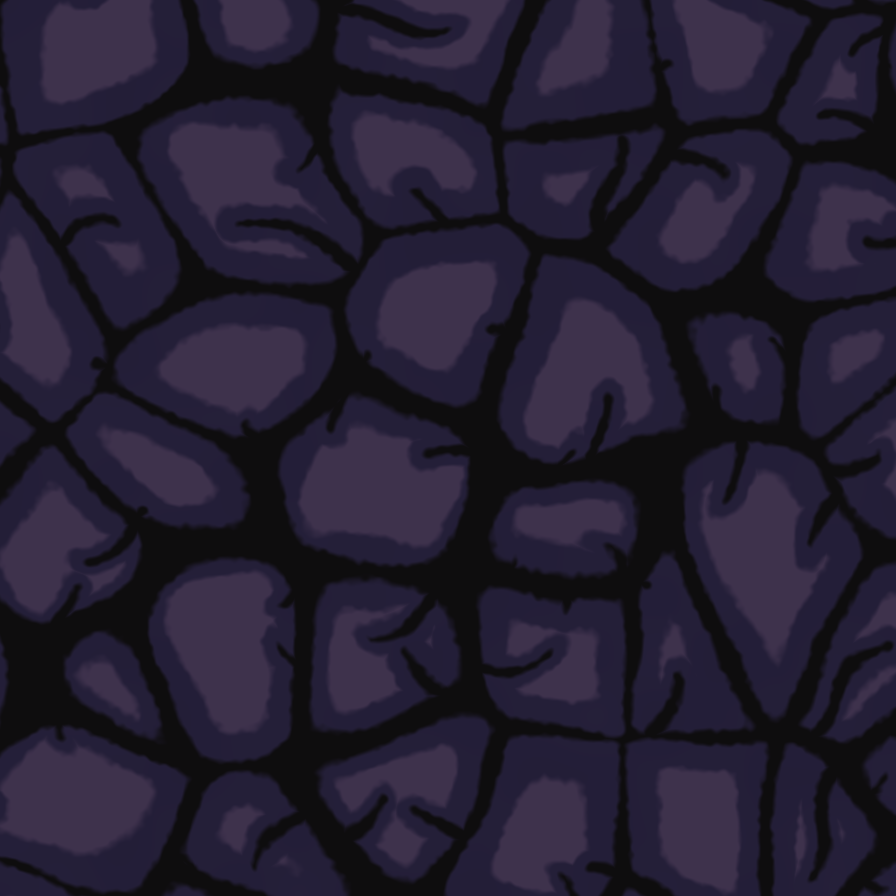
Reproduce this texture procedurally as a Shadertoy shader.

```glsl
vec3 hash3(vec2 p) {
    vec3 q = fract(p.xyx * vec3(0.1031, 0.1030, 0.0973) + 0.137);
    q += dot(q, q.yxz + 33.33);
    return fract((q.xxy + q.yzz) * q.zyx);
}

float noise(vec2 p) {
    vec2 i = floor(p), f = fract(p);
    f = f * f * (3.0 - 2.0 * f);
    float low = mix(hash3(i).x, hash3(i + vec2(1, 0)).x, f.x);
    float high = mix(hash3(i + vec2(0, 1)).x, hash3(i + vec2(1, 1)).x, f.x);
    return mix(low, high, f.y);
}

// Jittered stone centre (xy) and its size weight (z)
vec3 stone(vec2 cell) {
    vec3 h = hash3(cell + 40.0);
    return vec3(cell + 0.5 + 0.88 * (h.xy - 0.5), 0.25 * h.z);
}

float power(vec2 p, vec3 s) {
    vec2 q = p - s.xy;
    return dot(q, q) - s.z;
}

// Curved split that runs from the rim of a stone towards its centre
float splitDistance(vec2 q, vec3 h) {
    float angle = 6.2832 * h.x;
    vec2 dir = vec2(cos(angle), sin(angle));
    float along = dot(q, dir);
    float across = dot(q, vec2(-dir.y, dir.x));
    across += 0.35 * (h.y - 0.5) + 0.07 * sin(7.0 * along + 20.0 * h.y);
    float tip = 0.02 + 0.55 * h.z;
    float taper = 0.018 * smoothstep(0.0, 0.3, along - tip);
    return length(vec2(min(along - tip, 0.0), across)) - taper;
}

void mainImage(out vec4 fragColor, in vec2 fragCoord) {
    vec2 uv = fragCoord / iResolution.y;
    vec2 p = uv * 5.7 + 3.0;
    p += 0.16 * (vec2(noise(p * 1.7), noise(p * 1.7 + 31.0)) - 0.5);

    // Stone that owns this point
    vec2 home = floor(p), owner = home;
    float nearest = 1e5;
    for (int y = -2; y <= 2; y++)
    for (int x = -2; x <= 2; x++) {
        vec2 cell = home + vec2(x, y);
        float d = power(p, stone(cell));
        if (d < nearest) { nearest = d; owner = cell; }
    }

    // Rounded distances to the borders; joints widen in places
    vec3 centre = stone(owner);
    float joint = mix(0.02, 0.12, smoothstep(0.35, 0.8, noise(p * 0.9 + 7.0)));
    float crackSum = 0.0, rimSum = 0.0;
    for (int y = -2; y <= 2; y++)
    for (int x = -2; x <= 2; x++) {
        if (x == 0 && y == 0) continue;
        vec3 other = stone(owner + vec2(x, y));
        float d = (power(p, other) - nearest) / (2.0 * distance(other.xy, centre.xy));
        crackSum += exp(-d / joint);
        rimSum += exp(-d / 0.05);
    }
    float border = -joint * log(crackSum);
    float rim = -0.05 * log(rimSum);

    // Two splits per stone
    float split = 1e5;
    for (int i = 0; i < 2; i++) {
        vec3 h = hash3(owner + 90.0 + 57.0 * float(i));
        split = min(split, splitDistance(p - centre.xy, h));
    }

    // Chalky outlines
    float grain = noise(uv * 130.0) - 0.5;
    float wobble = noise(uv * 38.0) - 0.5;
    float lump = noise(uv * 15.0 + 5.0) - 0.5;

    float width = mix(0.022, 0.06, smoothstep(0.2, 0.8, noise(p * 1.3 + 50.0)));
    float crack = min(border - width, split - 0.026) + 0.022 * grain + 0.02 * wobble;
    float inset = 0.19 + 0.06 * hash3(owner + 11.0).x;
    float patchEdge = min(rim - inset, split - 0.13);
    patchEdge += 0.09 * lump + 0.035 * wobble + 0.025 * grain;

    // Flat paint layers with soft brush edges
    vec3 color = vec3(0.14, 0.12, 0.22) + 0.008 * lump;
    color = mix(color, vec3(0.245, 0.195, 0.30), smoothstep(-0.022, 0.026, patchEdge));
    color = mix(vec3(0.055, 0.05, 0.055), color, smoothstep(-0.018, 0.022, crack));
    fragColor = vec4(color, 1.0);
}
```
